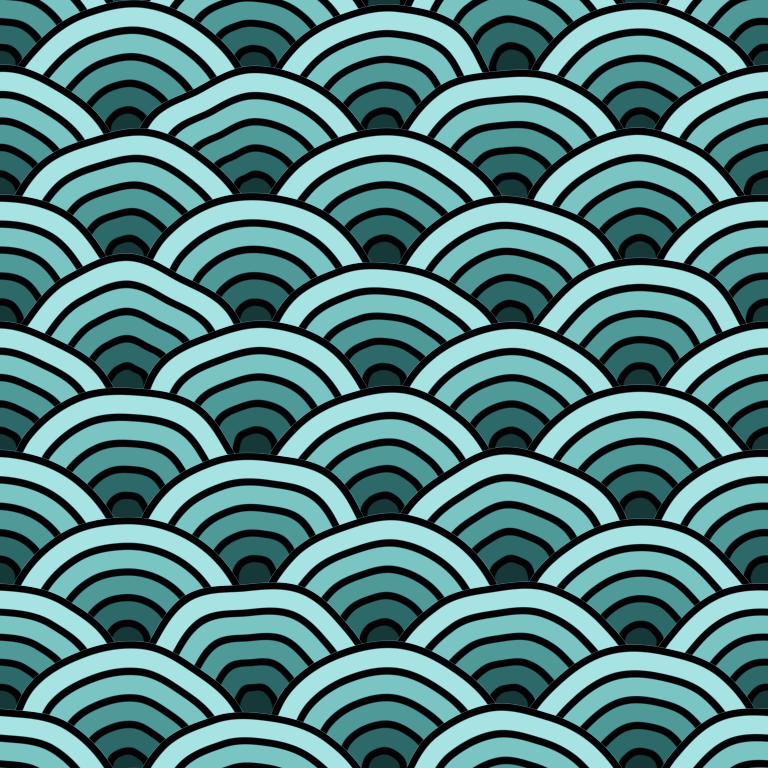
Give the GLSL for this pattern, as a three.js fragment shader.

```glsl
// Overlapping hand-drawn wave scales: concentric teal bands with black outlines.
varying vec2 vUv;

const float COLUMNS = 3.0;         // scales across
const float ROWS = 12.0;           // staggered rows up
const float ROW_SHIFT = -0.0035;   // height of the first row of centres
const float RADIUS = 0.1615;       // middle of the outermost outline
const float BAND_PITCH = 0.0339;   // distance between outlines
const float HALF_LINE = 0.0047;    // half the outline width
const float EDGE = 0.0011;         // softness of the edges
const float WOBBLE = 0.05;         // relative unevenness of the radius
const float WOBBLE_RATE = 2.1;     // bumps per radian
const float DRIFT = 0.003;         // displacement of the centres

const vec3 INK = vec3(0.01, 0.01, 0.02);
const vec3 PALE = vec3(0.66, 0.89, 0.89);
const vec3 AQUA = vec3(0.48, 0.77, 0.77);
const vec3 TEAL = vec3(0.31, 0.60, 0.60);
const vec3 DEEP = vec3(0.18, 0.41, 0.41);
const vec3 CORE = vec3(0.09, 0.22, 0.22);

float hash(vec2 p) {
  return fract(sin(dot(p, vec2(127.1, 311.7))) * 43758.5453);
}

// Smooth noise along a line, different for every seed.
float noise(float x, float seed) {
  float cell = floor(x);
  float t = smoothstep(0.0, 1.0, x - cell);
  return mix(hash(vec2(cell, seed)), hash(vec2(cell + 1.0, seed)), t);
}

vec3 bandColor(float band) {
  if (band < 1.0) return PALE;
  if (band < 2.0) return AQUA;
  if (band < 3.0) return TEAL;
  if (band < 4.0) return DEEP;
  return CORE;
}

// Colour and coverage of the scale in the given row nearest to p.
vec4 waveScale(vec2 p, float row) {
  float stagger = 0.5 * (1.0 - mod(row, 2.0));
  float column = floor(p.x * COLUMNS - stagger + 0.5);
  vec2 center = vec2((column + stagger) / COLUMNS, row / ROWS + ROW_SHIFT);

  // Wrapped cell number, so that the variation tiles.
  vec2 id = vec2(mod(column, COLUMNS), mod(row, ROWS));
  float seed = 1.0 + id.x + id.y * COLUMNS;
  center += DRIFT * (vec2(hash(id + 3.7), hash(id + 8.3)) - 0.5);

  // Uneven radius
  vec2 q = p - center;
  float angle = atan(q.y, q.x);
  float strength = WOBBLE * mix(0.5, 1.0, hash(id + 5.1));
  float bump = noise(angle * WOBBLE_RATE + hash(id + 1.9), seed) * 2.0 - 1.0;
  float dist = length(q) / (1.0 + strength * bump);

  // Bands counted inward, with an outline at every whole number
  float ring = min((RADIUS - dist) / BAND_PITCH, 4.5);
  float lineDist = abs(fract(ring + 0.5) - 0.5) * BAND_PITCH;
  float fill = smoothstep(HALF_LINE - EDGE, HALF_LINE + EDGE, lineDist);
  float outer = RADIUS + HALF_LINE;
  float coverage = 1.0 - smoothstep(outer - EDGE, outer + EDGE, dist);
  return vec4(mix(INK, bandColor(floor(ring)), fill), coverage);
}

void main() {
  vec3 color = INK;
  float nearestRow = floor((vUv.y - ROW_SHIFT) * ROWS);

  // Paint from the back rows to the front: lower rows cover higher ones.
  for (int i = 0; i < 5; i++) {
    vec4 layer = waveScale(vUv, nearestRow + 1.0 - float(i));
    color = mix(color, layer.rgb, layer.a);
  }
  gl_FragColor = vec4(color, 1.0);
}
```
